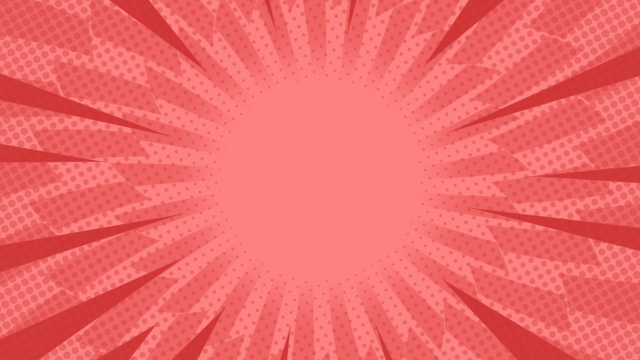
Reproduce this background procedurally as a Shadertoy shader.

```glsl
const vec3 LIGHT = vec3(0.995, 0.505, 0.505);
const vec3 MEDIUM = vec3(0.94, 0.39, 0.39);
const vec3 DARK = vec3(0.82, 0.21, 0.21);
const vec3 DOT = vec3(0.82, 0.25, 0.25);

// Each spike: axis angle in degrees, tip radius, half width per length
const vec3 SPIKES[16] = vec3[16](
    vec3(136.3, 0.437, 0.13), vec3(106.4, 0.43, 0.074),
    vec3(79.4, 0.414, 0.084), vec3(47.6, 0.428, 0.143),
    vec3(20.3, 0.38, 0.067), vec3(1.0, 0.593, 0.082),
    vec3(-10.5, 0.428, 0.067), vec3(-39.0, 0.437, 0.143),
    vec3(-69.0, 0.433, 0.086), vec3(-101.4, 0.416, 0.1),
    vec3(-126.7, 0.443, 0.157), vec3(-138.6, 0.604, 0.19),
    vec3(-150.4, 0.436, 0.098), vec3(-166.2, 0.4, 0.07),
    vec3(175.2, 0.604, 0.089), vec3(163.8, 0.438, 0.073));

float fill(float inside) {
    float aa = 0.9 / iResolution.y;
    return smoothstep(-aa, aa, inside);
}

// One ring of 25 bolt segments, cut by slanted ends
float boltSegment(float deg, float r, float edge, float start, float end) {
    const float period = 14.4, width = 7.2;
    float c = mod(deg - edge - 0.5 * width + 0.5 * period, period) - 0.5 * period;
    float side = radians(0.5 * width - abs(c)) * r;
    float slantedR = r + 0.0092 * (c + 0.5 * width);
    return fill(min(side, min(slantedR - start, end - slantedR)));
}

float bolts(float deg, float r) {
    float inner = boltSegment(deg, r, 146.6 + 8.0 * (r - 0.585), 0.0, 0.585);
    float middle = boltSegment(deg, r, 151.5 + 15.6 * (r - 0.54), 0.54, 0.815);
    float outer = boltSegment(deg, r, 159.8 + 15.6 * (r - 0.78), 0.78, 2.0);
    return max(inner, max(middle, outer));
}

float spikes(vec2 p) {
    float cover = 0.0;
    for (int i = 0; i < 16; i++) {
        float a = radians(SPIKES[i].x);
        vec2 axis = vec2(cos(a), sin(a));
        float along = dot(p, axis) - SPIKES[i].y;
        float across = abs(p.x * axis.y - p.y * axis.x);
        cover = max(cover, fill(along * SPIKES[i].z - across));
    }
    return cover;
}

// Tilted square halftone, growing away from the centre
float halftone(vec2 p, float r) {
    const float pitch = 0.026;
    float c = cos(radians(30.0)), s = sin(radians(30.0));
    vec2 q = mat2(c, -s, s, c) * (p - vec2(-0.2886, -0.0077)) / pitch;
    float d = length(fract(q + 0.5) - 0.5) * pitch;
    float size = mix(0.003, 0.0112, clamp((r - 0.28) / 0.62, 0.0, 1.0));
    return fill(size - d) * smoothstep(0.272, 0.285, r);
}

void mainImage(out vec4 fragColor, in vec2 fragCoord) {
    vec2 p = (fragCoord - 0.5 * iResolution.xy) / iResolution.y;
    float r = length(p);
    float deg = degrees(atan(p.y, p.x + 1e-6));

    // Bolts fade into the plain middle disc
    vec3 col = mix(LIGHT, MEDIUM, bolts(deg, r) * smoothstep(0.26, 0.43, r));
    col = mix(col, DARK, spikes(p));
    col = mix(col, DOT, 0.45 * halftone(p, r));
    fragColor = vec4(col, 1.0);
}
```
